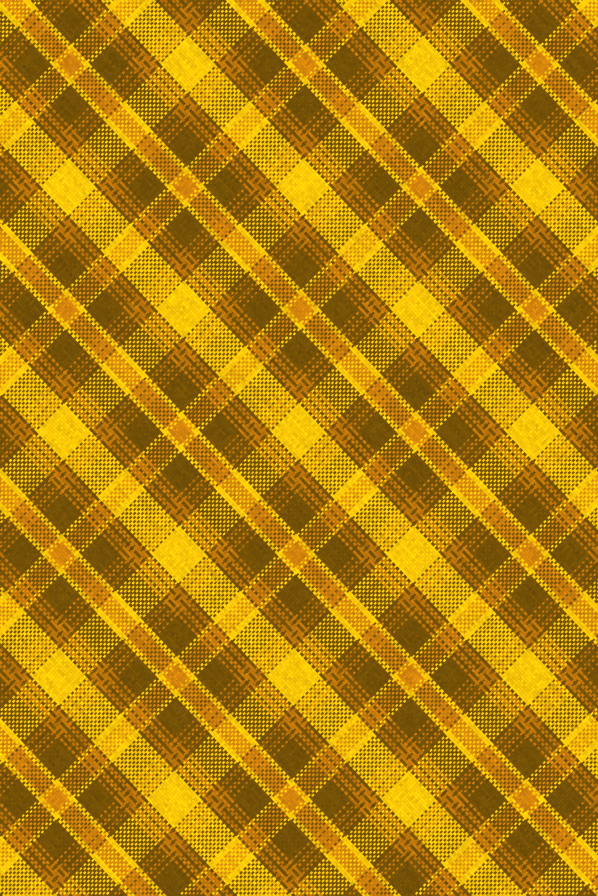
A Shadertoy shader for this pattern:

```glsl
float hash(vec2 p) {
    return fract(sin(dot(p, vec2(127.1, 311.7))) * 43758.5453);
}

// Uneven dye: smooth variation along one thread
float slub(float thread, float along) {
    float cell = floor(along);
    float f = smoothstep(0.0, 1.0, along - cell);
    return mix(hash(vec2(thread, cell)), hash(vec2(thread, cell + 1.0)), f);
}

// Thread colour in a mirrored sett of 60 threads
vec3 threadColor(float thread) {
    vec3 olive = vec3(0.45, 0.315, 0.025);
    vec3 yellow = vec3(0.98, 0.78, 0.03);
    float k = floor(abs(mod(thread + 30.5, 60.0) - 30.0));
    if (k < 7.0) return yellow;
    if (k < 15.0) return mod(k, 3.0) == 1.0 ? olive : vec3(0.74, 0.46, 0.04);
    if (k < 25.0) return olive;
    if (k < 27.0) return yellow;
    return vec3(0.83, 0.52, 0.05);
}

vec3 yarn(float thread, float across, float along) {
    float roundness = 1.0 - 4.0 * across * across;
    float wear = slub(thread, along * 0.15) - 0.5;
    float fleck = hash(vec2(thread, floor(along)) + 7.3) - 0.5;
    return threadColor(thread) * (0.92 + 0.12 * roundness + 0.14 * wear + 0.12 * fleck);
}

vec3 cloth(vec2 p) {
    // Skewed lattice: falling threads keep v, rising threads keep u
    vec2 q = p - vec2(0.333, 0.518);
    float s = -q.y / 0.1367;
    float v = 0.49 * s - q.x / 0.2618;
    vec2 t = vec2(s - v, v) * 60.0;
    vec2 id = floor(t);
    vec2 across = t - id - 0.5;

    // Plain weave: thick falling threads, thin rising threads of uneven width
    float width = 0.29 + 0.12 * slub(id.x + 90.0, t.y * 0.2);
    bool risingOver = mod(id.x + id.y, 2.0) > 0.5 && abs(across.x) < width;
    return risingOver ? yarn(id.x, across.x, t.y) : yarn(id.y + 6000.0, across.y, t.x);
}

void mainImage(out vec4 fragColor, in vec2 fragCoord) {
    // Supersample so the fine weave stays smooth
    const int N = 5;
    vec3 color = vec3(0.0);
    for (int i = 0; i < N * N; i++) {
        vec2 offset = (vec2(i % N, i / N) + 0.5) / float(N) - 0.5;
        color += cloth((fragCoord + 1.15 * offset) / iResolution.y);
    }
    fragColor = vec4(color / float(N * N), 1.0);
}
```
